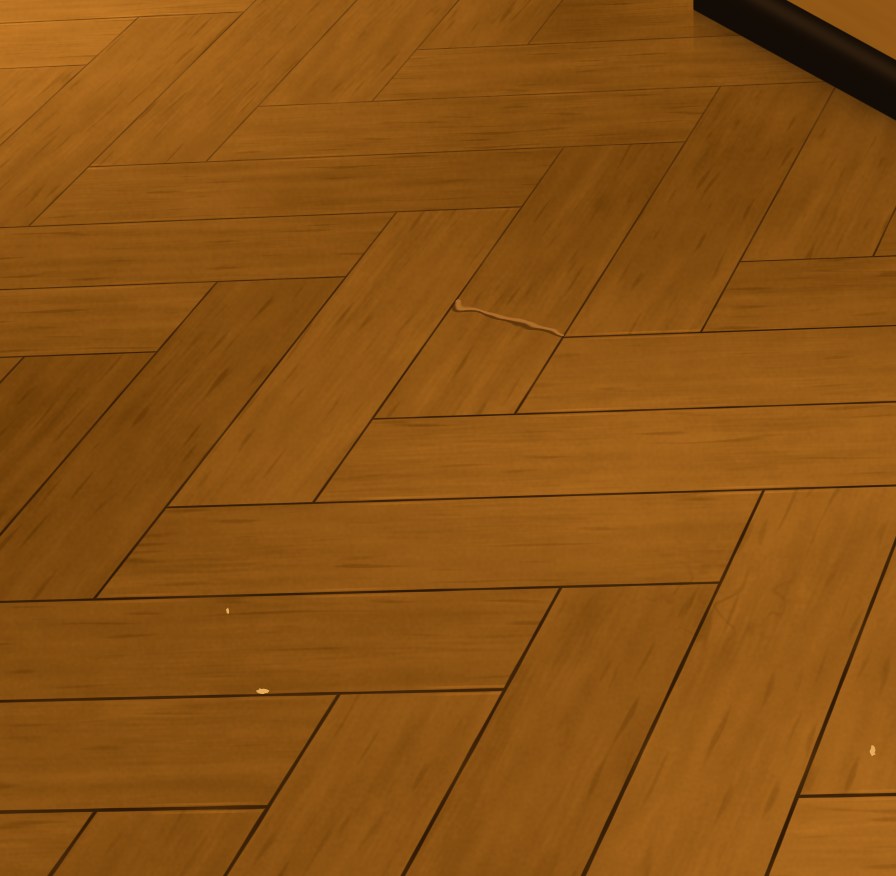
Give the GLSL for this texture, as a Shadertoy shader.

```glsl
// Herringbone wooden floor seen in perspective under warm light, with a dark skirting in one corner.

vec2 hash2(vec2 p) {
    p = vec2(dot(p, vec2(127.1, 311.7)), dot(p, vec2(269.5, 183.3)));
    return fract(sin(p) * 43758.5);
}

// Gradient noise, about -0.7 to 0.7
float noise(vec2 p) {
    vec2 i = floor(p), f = p - i;
    vec2 w = f * f * f * (f * (f * 6.0 - 15.0) + 10.0);
    vec2 e = vec2(0, 1);
    float a = dot(hash2(i) * 2.0 - 1.0, f);
    float b = dot(hash2(i + e.yx) * 2.0 - 1.0, f - e.yx);
    float c = dot(hash2(i + e.xy) * 2.0 - 1.0, f - e.xy);
    float d = dot(hash2(i + e.yy) * 2.0 - 1.0, f - e.yy);
    return mix(mix(a, b, w.x), mix(c, d, w.x), w.y);
}

// Soft round spot: 1 at the centre, fading with distance
float glow(vec2 p, vec2 centre, vec2 size) {
    vec2 d = (p - centre) / size;
    return exp(-dot(d, d));
}

// Antialiased line of given half width
float line(float dist, float halfWidth, float pixel) {
    return 1.0 - smoothstep(halfWidth - pixel * 0.7, halfWidth + pixel * 0.7, abs(dist));
}

// Warm brown ramp indexed by its red value
vec3 woodColor(float tone) {
    return mix(vec3(0.39, 0.215, 0.02), vec3(0.67, 0.41, 0.12), (tone - 0.39) / 0.28);
}

// Herringbone of 1 x 4 planks: xy = position along and across, zw = plank id
vec4 herringbone(vec2 floorPos, out bool lengthwise) {
    vec2 cell = floor(floorPos), f = floorPos - cell;
    float m = mod(cell.x - cell.y, 8.0);
    lengthwise = m > 3.5;
    if (lengthwise) return vec4(m - 4.0 + f.x, f.y, cell.x - m + 4.0, cell.y);
    return vec4(3.0 - m + f.y, f.x, cell.x, cell.y - 3.0 + m + 0.5);
}

// Light falling on the floor, in canvas space measured from the top left
float floorLight(vec2 s) {
    return 0.535
        + 0.19 * glow(s, vec2(-0.05, -0.02), vec2(0.38, 0.22))
        + 0.08 * glow(s, vec2(0.85, 0.52), vec2(0.45, 0.14))
        + 0.10 * glow(s, vec2(1.0, 1.0), vec2(0.4, 0.3))
        + 0.03 * glow(s, vec2(0.45, 0.6), vec2(0.3, 0.15))
        - 0.06 * glow(s, vec2(0.0, 0.5), vec2(0.35, 0.2))
        - 0.07 * glow(s, vec2(0.75, 0.2), vec2(0.3, 0.13))
        - 0.06 * glow(s, vec2(0.64, 0.02), vec2(0.07, 0.05));
}

void mainImage(out vec4 fragColor, in vec2 fragCoord) {
    vec2 s = fragCoord / iResolution.xy;
    s.y = 1.0 - s.y;
    float px = 1.0 / iResolution.y;

    // Project the canvas onto the floor plane
    mat3 floorToCanvas = mat3(0.1914, -0.0094, -0.006,
                              0.1003, -0.0860, 0.055,
                              0.2995, 0.9210, 1.0);
    vec3 q = inverse(floorToCanvas) * vec3(s, 1.0);
    vec2 p = q.xy / q.z;
    vec2 pixel = fwidth(p);

    bool lengthwise;
    vec4 plank = herringbone(p, lengthwise);
    vec2 seed = hash2(plank.zw) * 40.0;

    // Plank tone, long grain, broken streaks and mottling
    vec2 g = plank.xy + seed;
    float streak = noise(g * vec2(0.9, 9.0));
    float tone = floorLight(s) + (hash2(plank.zw + 7.0).x - 0.5) * 0.05;
    tone += 0.045 * noise(g * vec2(1.2, 4.0)) + 0.045 * streak;
    tone += 0.05 * noise(g * vec2(3.0, 30.0)) * smoothstep(-0.3, 0.4, noise(g * vec2(0.8, 2.0)));
    tone -= 0.06 * smoothstep(0.2, 0.5, noise(g * vec2(2.0, 16.0) + 9.0));
    tone += 0.02 * noise(s * 45.0) + 0.025 * noise(s * 190.0);

    // Faint dried stain outline
    float ring = noise(s * vec2(16.0, 22.0) + 3.0) + 0.4 * noise(s * 60.0);
    tone -= 0.05 * line(ring, 0.05, 0.06) * glow(s, vec2(0.81, 0.68), vec2(0.08, 0.05));
    vec3 color = woodColor(tone);

    // Seams, thinner and fainter with distance
    vec2 edge = lengthwise ? vec2(min(plank.x, 4.0 - plank.x), min(plank.y, 1.0 - plank.y))
                           : vec2(min(plank.y, 1.0 - plank.y), min(plank.x, 4.0 - plank.x));
    float seamWidth = mix(0.013, 0.007, clamp(p.y / 6.0, 0.0, 1.0)) * (1.0 + 0.5 * noise(p * 3.0));
    float seam = max(line(edge.x, seamWidth, pixel.x), line(edge.y, seamWidth * 1.1, pixel.y));
    float wear = mix(0.85, 0.4, smoothstep(4.0, 10.0, p.y)) + 0.35 * noise(p * 1.7 + 5.0);
    float lip = line(edge.y - 0.035, 0.01, pixel.y) * smoothstep(-0.1, 0.4, noise(p * 1.3));
    color += vec3(0.08, 0.05, 0.02) * lip;
    color = mix(color, vec3(0.17, 0.09, 0.015), seam * clamp(wear, 0.15, 0.95));

    // Ragged pale crack across one plank
    float crack = p.y - 5.04 + 0.51 * p.x - 0.1 * noise(p * 6.0);
    float inside = step(-1.0, p.x) * step(p.x, 0.0);
    color = mix(color, vec3(0.25, 0.13, 0.03), 0.6 * inside * line(crack + 0.04, 0.015, pixel.y));
    color = mix(color, vec3(0.72, 0.46, 0.2), 0.75 * inside * line(crack, 0.018, pixel.y));

    // Small pale chips
    vec2 chips[3] = vec2[3](vec2(0.293, 0.789), vec2(0.974, 0.857), vec2(0.254, 0.697));
    for (int i = 0; i < 3; i++) {
        vec2 d = (s - chips[i]) * (i == 0 ? vec2(0.6, 1.3) : vec2(1.3, 0.7));
        float size = i == 2 ? 0.002 : 0.004;
        color = mix(color, vec3(0.9, 0.68, 0.36), line(length(d + 0.002 * noise(s * 300.0)), size, px));
    }

    // Skirting: soft contact shadow, dark band with a dull sheen, wood behind it
    float drop = s.y - 0.011 - 0.56 * (s.x - 0.774);
    float right = smoothstep(-px, px, s.x - 0.774);
    color *= 1.0 - 0.3 * right * exp(-max(drop, 0.0) * 45.0);
    vec3 band = vec3(0.075, 0.045, 0.02) + vec3(0.1, 0.065, 0.03) * glow(vec2(drop), vec2(-0.053), vec2(0.014));
    vec3 behind = woodColor(0.57 + 0.05 * noise(vec2(drop * 70.0, s.x * 9.0)));
    band = mix(behind, band, smoothstep(-px, px, drop + 0.069));
    color = mix(color, band, right * (1.0 - smoothstep(-px, px, drop)));

    fragColor = vec4(clamp(color, 0.0, 1.0), 1.0);
}
```
